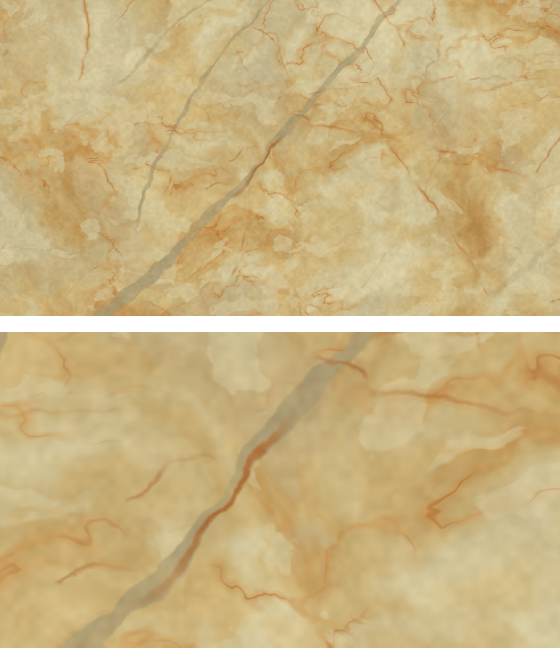
Top: the whole. Bottom: its middle third, enlarged.
Reproduce this texture procedurally as a WebGL 2 fragment shader.

```glsl
#version 300 es
precision highp float;
uniform vec2 u_resolution;
out vec4 fragColor;

const vec3 OCHRE = vec3(0.74, 0.575, 0.33);
const vec3 HONEY = vec3(0.79, 0.69, 0.465);
const vec3 CREAM = vec3(0.825, 0.78, 0.615);
const vec3 SAGE = vec3(0.76, 0.695, 0.53);
const vec3 VEIN_GREY = vec3(0.645, 0.59, 0.44);
const vec3 RUST = vec3(0.68, 0.40, 0.18);
const vec3 BLUSH = vec3(0.78, 0.55, 0.28);
const float CLOUD_SCALE = 3.4;
const float CLOUD_CONTRAST = 2.1;
const float MOTTLE = 0.5;
const float SHADE = 0.13;
const float EDGE_SOFTNESS = 0.0035;
const float GRAIN = 0.036;
const int CRACK_COUNT = 40;

// Main veins: start and end, then bow, width and strength
const vec4 VEINS[4] = vec4[4](
  vec4(0.22, -0.10, 1.33, 1.07), vec4(0.41, 0.25, 0.88, 1.04),
  vec4(0.37, 0.72, 0.72, 1.04), vec4(1.54, 0.05, 1.84, 0.34));
const vec3 VEIN_STYLE[4] = vec3[4](
  vec3(-0.025, 0.022, 0.95), vec3(0.05, 0.008, 0.85),
  vec3(0.025, 0.005, 0.65), vec3(-0.02, 0.014, 0.4));
// Long rusty fissures: start and end
const vec4 FISSURES[5] = vec4[5](
  vec4(0.27, 1.03, 0.255, 0.76), vec4(1.21, 0.55, 1.56, 0.04),
  vec4(0.77, 0.43, 0.735, 0.10), vec4(0.95, 0.62, 1.70, 0.43),
  vec4(1.14, 1.02, 1.29, 0.84));

float hash(vec2 cell) {
  uvec2 n = uvec2(ivec2(cell)) * uvec2(1597u, 51749u);
  uint h = (n.x ^ n.y) * 747796u + 289133u;
  h = (h ^ (h >> 15)) * 732447u;
  h = (h ^ (h >> 13)) * 732447u;
  return float((h ^ (h >> 16)) & 65535u) / 65535.0;
}
float noise(vec2 p) {
  vec2 i = floor(p), f = fract(p);
  f = f * f * (3.0 - 2.0 * f);
  return mix(mix(hash(i), hash(i + vec2(1, 0)), f.x),
             mix(hash(i + vec2(0, 1)), hash(i + vec2(1, 1)), f.x), f.y);
}
float fbm(vec2 p) {
  float sum = 0.0, amp = 0.516;
  for (int i = 0; i < 5; i++, amp *= 0.5) {
    sum += amp * noise(p);
    p = mat2(1.6, 1.2, -1.2, 1.6) * p + 7.3;
  }
  return sum;
}
// Position along a bowed line (0 to 1) and signed distance to its left
vec2 lineCoords(vec2 p, vec4 ends, float bow) {
  vec2 span = ends.zw - ends.xy, dir = normalize(span), q = p - ends.xy;
  float s = dot(q, dir) / length(span);
  return vec2(s, dot(q, vec2(-dir.y, dir.x)) - 4.0 * bow * s * (1.0 - s));
}
float stroke(vec2 c, float width) {
  float soft = EDGE_SOFTNESS + 0.5 / u_resolution.y;
  float ends = smoothstep(0.0, 0.1, c.x) * (1.0 - smoothstep(0.9, 1.0, c.x));
  return ends * (1.0 - smoothstep(0.5 * width - 0.3 * soft, 0.5 * width + soft, abs(c.y)));
}

void main() {
  vec2 p = gl_FragCoord.xy / u_resolution.y;
  vec2 warp = vec2(fbm(p * 4.0 + 11.0), fbm(p * 4.0 + 37.0)) - 0.5;
  vec2 jitter = vec2(fbm(p * 26.0 + 5.0), fbm(p * 26.0 + 71.0)) - 0.5;
  vec2 bent = p + 0.06 * warp + 0.024 * jitter;

  // Cloudy body, warmer towards the lower right, with finer mottling
  vec2 pool = (p - vec2(1.15, 0.30)) * vec2(1.5, 2.6);
  float tone = 0.60 + CLOUD_CONTRAST * (fbm(p * CLOUD_SCALE + 1.2 * warp + 20.0) - 0.5);
  tone += MOTTLE * (noise(p * 15.0 + 6.0 * warp) - 0.5) - 0.25 * exp(-dot(pool, pool));
  tone += MOTTLE * (fbm(p * 30.0 + 8.0 * warp + 3.0) - 0.5);
  vec3 color = mix(OCHRE, HONEY, smoothstep(-0.1, 0.5, tone));
  color = mix(color, CREAM, smoothstep(0.40, 1.05, tone));
  color = mix(color, SAGE, 0.5 * smoothstep(0.53, 0.60, fbm(p * 5.0 + warp + 53.0)));
  color *= 1.0 + SHADE * (fbm(p * 8.0 + 2.0 * warp + 91.0) - 0.5);

  // Blushes and crackled seams gathered in patches
  float patches = smoothstep(0.46, 0.66, fbm(p * 3.6 + 83.0));
  float ridge = abs(fbm(p * vec2(7.0, 9.0) + 1.5 * warp + 41.0) - 0.5);
  float speckle = smoothstep(0.3, 0.75, noise(p * 24.0 + 63.0));
  color = mix(color, BLUSH, 0.4 * patches * (1.0 - smoothstep(0.0, 0.06, ridge)));
  color = mix(color, RUST, 0.5 * patches * speckle * (1.0 - smoothstep(0.001, 0.013, ridge)));
  // Small pale flakes
  float flakes = smoothstep(0.60, 0.66, fbm(p * vec2(14.0, 18.0) + 3.0 * warp + 17.0));
  color = mix(color, CREAM, 0.55 * flakes);

  // Grey veins, the first edged with rust at its middle
  float swell = mix(0.5, 1.5, noise(p * 12.0 + 29.0));
  for (int i = 0; i < 4; i++) {
    vec3 style = VEIN_STYLE[i];
    vec2 c = lineCoords(bent, VEINS[i], style.x);
    float width = style.y * swell * mix(1.6, 0.5, clamp(c.x, 0.0, 1.0));
    color = mix(color, VEIN_GREY, style.z * mix(0.3, 1.1, fbm(p * 18.0 + 9.0)) * stroke(c, width));
    float rusty = i == 0 ? smoothstep(0.40, 0.52, c.x) * (1.0 - smoothstep(0.57, 0.61, c.x)) : 0.0;
    color = mix(color, RUST, 0.8 * rusty * stroke(c + vec2(0.0, 0.005), 0.006 * swell));
  }
  // Long fissures with a warm halo
  for (int i = 0; i < 5; i++) {
    vec2 c = lineCoords(bent, FISSURES[i], 0.01);
    float broken = smoothstep(0.15, 0.75, noise(p * 17.0 + float(i) * 17.0));
    color = mix(color, BLUSH, 0.3 * broken * stroke(c, 0.014));
    color = mix(color, RUST, 0.6 * broken * stroke(c, 0.002));
  }
  // Short scattered cracks
  for (int i = 0; i < CRACK_COUNT; i++) {
    float id = float(i), angle = mix(-1.2, 1.3, hash(vec2(id, 103)));
    vec2 start = vec2(hash(vec2(id, 101)) * 1.78, hash(vec2(id, 102)));
    vec2 reach = mix(0.06, 0.22, hash(vec2(id, 104))) * vec2(cos(angle), sin(angle));
    vec2 c = lineCoords(bent + 0.03 * warp.yx, vec4(start, start + reach), 0.008);
    float strength = mix(0.1, 0.5, hash(vec2(id, 105))) * mix(0.3, 1.2, speckle);
    color = mix(color, RUST, strength * stroke(c, 0.001));
  }
  // Fine surface grain
  color += GRAIN * (noise(p * 120.0) + noise(p * 62.0 + 3.0) - 1.0);
  fragColor = vec4(clamp(color, 0.0, 1.0), 1.0);
}
```
